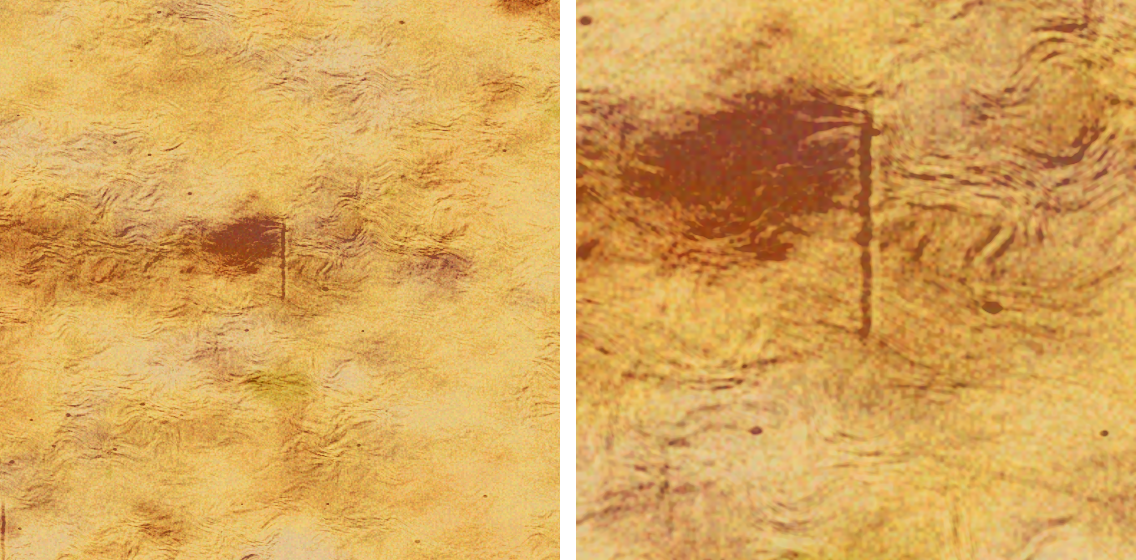
Left: the whole. Right: its middle third, enlarged.
This texture is drawn by a WebGL 1 fragment shader. Its source:

```glsl
precision highp float;
// Weathered ochre plaster: broad warm patches and rust stains under a rough,
// side-lit relief. Warped fractal noise gives the height, whose slope along
// the light shades the flakes; fine grain, specks and creases lie on top.
uniform vec2 u_resolution;

const vec3 UMBER = vec3(0.58, 0.32, 0.13);
const vec3 SIENNA = vec3(0.77, 0.52, 0.22);
const vec3 OCHRE = vec3(0.85, 0.65, 0.31);
const vec3 GOLD = vec3(0.91, 0.73, 0.35);
const vec3 CREAM = vec3(0.92, 0.78, 0.46);
const vec3 RUST_TINT = vec3(0.0, -0.07, -0.05);
const vec3 OLIVE_TINT = vec3(-0.10, -0.06, -0.14);
const vec3 DUST_TINT = vec3(-0.02, -0.01, 0.06);

float hash(vec2 p) {
  vec3 q = fract(vec3(p.xyx) * 0.1031);
  q += dot(q, q.yzx + 33.33);
  return fract((q.x + q.y) * q.z);
}

float noise(vec2 p) {
  vec2 cell = floor(p);
  vec2 f = fract(p);
  f = f * f * (3.0 - 2.0 * f);
  float low = mix(hash(cell), hash(cell + vec2(1.0, 0.0)), f.x);
  float high = mix(hash(cell + vec2(0.0, 1.0)), hash(cell + 1.0), f.x);
  return mix(low, high, f.y);
}

// Four octaves, each turned a little to hide the lattice; range 0 to 1.
float fbm(vec2 p) {
  float sum = 0.0;
  float amplitude = 0.533;
  for (int i = 0; i < 4; i++) {
    sum += amplitude * noise(p);
    p = mat2(1.6, 1.2, -1.2, 1.6) * p + 17.3;
    amplitude *= 0.5;
  }
  return sum;
}

// Flaky surface, stretched along a gentle downward slope to the right.
float plasterHeight(vec2 p) {
  vec2 warp = vec2(noise(p * 24.0), noise(p * 24.0 + 51.0)) - 0.5;
  vec2 q = p + warp * 0.035;
  q = vec2(q.x - 0.35 * q.y, q.y + 0.35 * q.x);
  float flakes = fbm(q * vec2(34.0, 62.0) + 9.0);
  float chips = noise(q * vec2(105.0, 175.0) + 80.0);
  return flakes + 0.28 * chips;
}

// Soft blot with a ragged rim: 1 at its centre, 0 outside.
float blot(vec2 p, vec2 centre, vec2 size, float ragged) {
  float d = length((p - centre) / size) + ragged;
  return 1.0 - smoothstep(0.1, 1.1, d);
}

// Thin vertical groove: x is its shadow, y its lit edge.
vec2 crease(vec2 p, vec2 top, float len) {
  vec2 d = p - top;
  float span = smoothstep(-len, -len + 0.02, d.y) * (1.0 - smoothstep(-0.02, 0.0, d.y));
  float x = d.x + 0.003 * (noise(vec2(p.y * 90.0, 4.0)) - 0.5);
  float shadow = 1.0 - smoothstep(0.001, 0.005, abs(x));
  float edge = 1.0 - smoothstep(0.001, 0.004, abs(x - 0.006));
  return span * vec2(shadow, edge);
}

// Sparse dark specks, one chance per cell.
float specks(vec2 p, float count) {
  vec2 cell = floor(p * count);
  vec2 spot = 0.25 + 0.5 * vec2(hash(cell + 3.0), hash(cell + 8.0));
  float radius = mix(0.02, 0.055, hash(cell + 21.0));
  float d = length((fract(p * count) - spot) * vec2(0.8, 1.2));
  return step(0.85, hash(cell + 40.0)) * (1.0 - smoothstep(radius * 0.5, radius * 1.4, d));
}

vec3 plasterColour(float tone) {
  vec3 c = mix(UMBER, SIENNA, smoothstep(0.0, 0.30, tone));
  c = mix(c, OCHRE, smoothstep(0.26, 0.50, tone));
  c = mix(c, GOLD, smoothstep(0.48, 0.68, tone));
  return mix(c, CREAM, smoothstep(0.64, 0.88, tone));
}

void main() {
  vec2 p = gl_FragCoord.xy / u_resolution;

  // Broad patches and the areas where the surface is roughest.
  float patches = fbm(p * vec2(3.2, 5.5) + 2.0) - 0.5;
  float mottle = fbm(p * vec2(13.0, 19.0) + 31.0) - 0.5;
  float rough = smoothstep(0.32, 0.66, fbm(p * vec2(5.0, 7.0) + 63.0));

  // Stains and creases recur half a canvas away along the diagonal.
  float rust = 0.0;
  float olive = 0.0;
  vec2 groove = vec2(0.0);
  for (int i = 0; i < 3; i++) {
    vec2 shift = vec2(0.5) * (float(i) - 1.0);
    float ragged = 1.6 * mottle;
    rust += blot(p, vec2(0.43, 0.55) + shift, vec2(0.10, 0.10), ragged);
    rust += 0.7 * blot(p, vec2(0.38, 0.33) + shift, vec2(0.06, 0.045), ragged);
    rust += 0.6 * blot(p, vec2(0.79, 0.54) + shift, vec2(0.07, 0.10), ragged);
    olive += blot(p, vec2(0.50, 0.30) + shift, vec2(0.07, 0.04), ragged);
    olive += blot(p, vec2(0.696, 0.654) + shift, vec2(0.016), 0.4 * ragged);
    groove += crease(p, vec2(0.506, 0.615) + shift, 0.16);
  }

  // Relief: slope of the height along the light, shadows deeper than lights.
  vec2 lightStep = vec2(-0.0017, 0.0024);
  float slope = plasterHeight(p) - plasterHeight(p + lightStep);
  float relief = slope * mix(0.65, 1.75, max(rough, min(rust, 1.0)));
  relief = clamp(relief < 0.0 ? relief * 1.25 : relief * 0.8, -0.6, 0.28);

  float grain = noise(p * 390.0) - 0.5;
  float tone = 0.65 + 0.95 * patches + 0.55 * mottle + relief + 0.28 * grain;
  tone -= 0.07 * rough + 0.30 * rust + 0.10 * olive;
  tone += 0.15 * groove.y - 0.38 * groove.x - 0.6 * specks(p, 13.0);

  // Hue drifts between rust, olive and dusty pale, with slight colour grain.
  float drift = fbm(p * vec2(6.0, 8.0) + 120.0);
  vec3 colour = plasterColour(tone);
  colour += RUST_TINT * (0.6 * min(rust, 1.0) + 0.5 * smoothstep(0.52, 0.72, drift));
  colour += OLIVE_TINT * min(olive, 1.0) * 0.7;
  colour += DUST_TINT * (1.0 - smoothstep(0.30, 0.52, drift)) * (0.4 + rough);
  vec3 tint = vec3(noise(p * 330.0 + 7.0), noise(p * 330.0 + 70.0), noise(p * 330.0 + 150.0));
  colour += 0.09 * (tint - 0.5);
  gl_FragColor = vec4(clamp(colour, 0.0, 1.0), 1.0);
}
```
